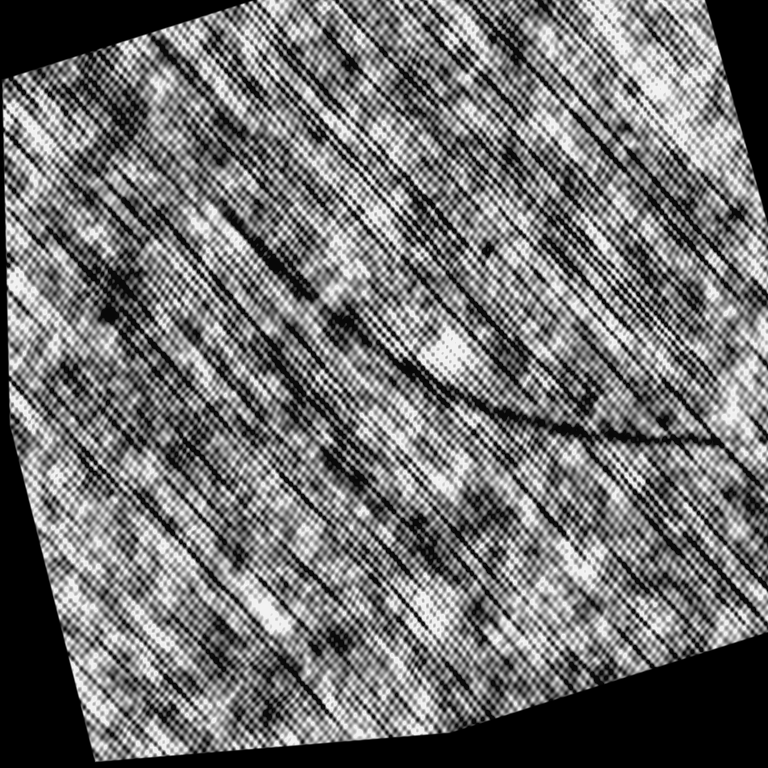
A three.js fragment shader for this texture:

```glsl
// Grey scan of a coarse woven cloth with dark gaps, stains and a curved crease, cut out on black.
varying vec2 vUv;

const float TAU = 6.2831853;
const vec2 WARP_DIR = vec2(0.67, -0.742);
const vec2 WARP_NORMAL = vec2(0.742, 0.67);
const vec2 WEFT_NORMAL = vec2(0.82, -0.572);
const float WARP_PITCH = 0.0104;
const float WEFT_PITCH = 0.0079;
const float BASE_GREY = 0.58;
const float WARP_CONTRAST = 0.18;
const float WEFT_CONTRAST = 0.14;
const float STREAK_CONTRAST = 0.42;
const float STAIN_CONTRAST = 0.62;
const float GRAIN_CONTRAST = 0.48;
const float GAP_DEPTH = 0.5;
const float SPOT_CELL = 0.11;
const float SPOT_SHARE = 0.22;
const float DARKEST = 0.03;
const float LIGHTEST = 0.95;
const float EDGE_SOFTNESS = 0.0015;

float hash(vec2 p) {
  vec3 q = fract(vec3(p.xyx) * 0.1031);
  q += dot(q, q.yzx + 33.33);
  return fract((q.x + q.y) * q.z);
}

float noise(vec2 p) {
  vec2 cell = floor(p);
  vec2 f = fract(p);
  f = f * f * (3.0 - 2.0 * f);
  float low = mix(hash(cell), hash(cell + vec2(1.0, 0.0)), f.x);
  float high = mix(hash(cell + vec2(0.0, 1.0)), hash(cell + 1.0), f.x);
  return mix(low, high, f.y);
}

float centredNoise(vec2 p) {
  return noise(p + 50.0) - 0.5;
}

// Signed distance to the line from a to b, positive on its left
float sideOf(vec2 p, vec2 a, vec2 b) {
  vec2 d = normalize(b - a);
  return d.x * (p.y - a.y) - d.y * (p.x - a.x);
}

// Convex outline of the cut cloth
float clothMask(vec2 p) {
  float d = sideOf(p, vec2(0.332, 1.0), vec2(0.003, 0.896));
  d = min(d, sideOf(p, vec2(0.003, 0.896), vec2(0.013, 0.447)));
  d = min(d, sideOf(p, vec2(0.013, 0.447), vec2(0.124, 0.008)));
  d = min(d, sideOf(p, vec2(0.124, 0.008), vec2(0.586, 0.046)));
  d = min(d, sideOf(p, vec2(0.586, 0.046), vec2(1.0, 0.177)));
  d = min(d, sideOf(p, vec2(1.0, 0.707), vec2(0.918, 1.0)));
  return smoothstep(-EDGE_SOFTNESS, EDGE_SOFTNESS, d);
}

// Crossing uneven threads, each with its own brightness, and broken dark gaps
float weave(vec2 p) {
  float along = dot(p, WARP_DIR);
  float across = dot(p, WARP_NORMAL) + 0.012 * centredNoise(p * 4.0);
  across += 0.004 * centredNoise(vec2(across * 25.0, along * 4.0));
  across += 0.002 * centredNoise(p * 45.0);
  float weft = dot(p, WEFT_NORMAL) + 0.016 * centredNoise(p * 5.0 + 9.0);
  weft += 0.005 * centredNoise(p * 40.0 + 17.0);
  float t = across / WARP_PITCH;
  float s = weft / WEFT_PITCH;
  float warpWave = -cos(TAU * t);
  float weftWave = -cos(TAU * s);

  float streak = centredNoise(vec2(t, along * 9.0));
  streak += 0.5 * centredNoise(vec2(t * 0.4, along * 5.0 + 20.0));
  float weftStreak = centredNoise(vec2(s * 0.5, across * 12.0));
  float grain = centredNoise(vec2(t * 1.1, s * 0.9));
  grain += 0.5 * centredNoise(vec2(t * 0.6, s * 0.4) + 31.0);

  float gapId = floor(t + 0.5);
  float gap = 0.6 * noise(vec2(gapId + 80.0, along * 2.5 + 30.0));
  gap += 0.4 * noise(vec2(gapId + 140.0, along * 14.0 + 60.0));
  gap = smoothstep(0.5, 0.82, gap);
  gap *= (0.5 - 0.5 * warpWave) * (0.85 - 0.15 * weftWave);

  float firmness = 0.65 + 0.7 * noise(p * 24.0 + 70.0);
  return firmness * (WARP_CONTRAST * warpWave + WEFT_CONTRAST * weftWave)
    + STREAK_CONTRAST * (streak + 0.4 * weftStreak)
    + GRAIN_CONTRAST * grain - GAP_DEPTH * gap;
}

float softPatch(vec2 p, vec2 centre, float radius) {
  vec2 d = (p - centre) / radius;
  return exp(-dot(d, d));
}

// Cloudy light and dark areas
float stains(vec2 p) {
  float cloud = 0.42 * centredNoise(p * 7.0) + 0.5 * centredNoise(p * 18.0 + 5.0);
  cloud += 0.5 * centredNoise(p * 42.0 + 11.0);
  return STAIN_CONTRAST * cloud + 0.3 * softPatch(p, vec2(0.585, 0.54), 0.035)
    - 0.22 * softPatch(p, vec2(0.38, 0.55), 0.05);
}

// Small scattered dark knots
float knots(vec2 p) {
  vec2 home = floor(p / SPOT_CELL);
  float dark = 0.0;
  for (int i = -1; i <= 1; i++) {
    for (int j = -1; j <= 1; j++) {
      vec2 cell = home + vec2(float(i), float(j));
      vec2 offset = vec2(hash(cell + 61.0), hash(cell + 87.0));
      float radius = mix(0.006, 0.013, hash(cell + 23.0));
      float present = step(hash(cell + 42.0), SPOT_SHARE);
      dark = max(dark, present * softPatch(p, (cell + offset) * SPOT_CELL, radius));
    }
  }
  return dark;
}

// Crease that falls steeply, then levels out to the right
float crease(vec2 p) {
  float k = max((0.9 - p.x) / 0.614, 0.0);
  float slope = 1.16 * pow(k, 1.3);
  float d = (p.y - 0.425 - 0.31 * pow(k, 2.3)) / sqrt(1.0 + slope * slope);
  d += 0.007 * centredNoise(p * 40.0);
  float ends = smoothstep(0.27, 0.3, p.x) * (1.0 - smoothstep(0.92, 0.97, p.x));
  return ends * exp(-d * d / 0.00005) * (0.8 + 0.7 * centredNoise(p * 80.0));
}

void main() {
  float grey = BASE_GREY + weave(vUv) + stains(vUv);
  grey -= 0.6 * knots(vUv) + 0.7 * crease(vUv);
  grey = clamp(grey, DARKEST, LIGHTEST) * clothMask(vUv);
  gl_FragColor = vec4(vec3(grey), 1.0);
}
```
